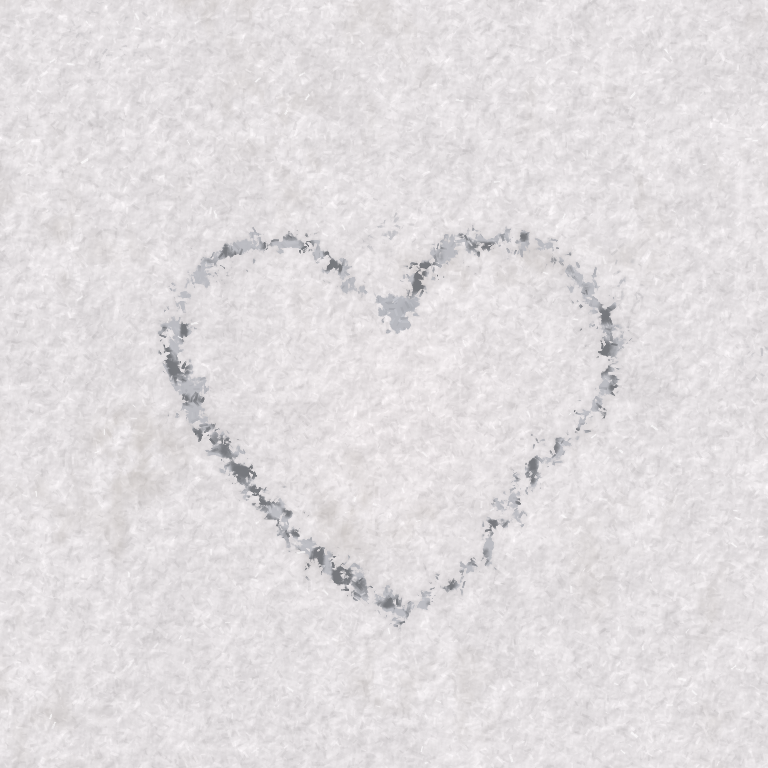
A WebGL 2 fragment shader for this texture:

```glsl
#version 300 es
precision highp float;
uniform vec2 u_resolution;
out vec4 fragColor;

const vec3 SNOW = vec3(0.893, 0.879, 0.886);
const vec3 WARM_SHADE = vec3(0.76, 0.735, 0.715);
const vec3 GROUND = vec3(0.72, 0.725, 0.75);
const vec3 DEEP_SHADOW = vec3(0.40, 0.41, 0.43);

vec2 hash2(vec2 p) {
    vec3 q = fract(p.xyx * vec3(0.1031, 0.1030, 0.0973));
    q += dot(q, q.yzx + 33.33);
    return fract((q.xx + q.yz) * q.zy);
}

float noise(vec2 p) {
    vec2 i = floor(p), f = fract(p);
    f = f * f * (3.0 - 2.0 * f);
    float low = mix(hash2(i).x, hash2(i + vec2(1, 0)).x, f.x);
    float high = mix(hash2(i + vec2(0, 1)).x, hash2(i + vec2(1, 1)).x, f.x);
    return mix(low, high, f.y);
}

float fbm(vec2 p) {
    float sum = 0.0, amp = 0.533;
    for (int i = 0; i < 4; i++) {
        sum += amp * noise(p);
        p = mat2(1.6, 1.2, -1.2, 1.6) * p + 7.3;
        amp *= 0.5;
    }
    return sum;
}

// Overlapping rotated slivers, one per cell, shaded from -1 to 1
float flakes(vec2 p, float scale, float seed) {
    p = p * scale + seed;
    float soft = 0.02 + 0.5 * scale / u_resolution.y, shade = 0.0;
    for (int i = 0; i < 9; i++) {
        vec2 cell = floor(p) + vec2(i % 3, i / 3) - 1.0;
        vec2 look = hash2(cell + 51.7), d = p - cell - hash2(cell);
        float a = 6.2832 * look.x, c = cos(a), s = sin(a);
        d = abs(mat2(c, -s, s, c) * d) - mix(vec2(0.3, 0.08), vec2(0.75, 0.24), look.y);
        float mask = 1.0 - smoothstep(-soft, soft, max(d.x, d.y));
        shade = mix(shade, 2.0 * hash2(cell + 17.3).y - 1.0, mask);
    }
    return shade;
}

// Distance to a quadratic curve, less its half width
float curve(vec2 p, vec2 a, vec2 b, vec2 c, float width) {
    float d = 9.0;
    vec2 last = a;
    for (int i = 1; i <= 10; i++) {
        float t = float(i) / 10.0;
        vec2 next = mix(mix(a, b, t), mix(b, c, t), t), ab = next - last;
        float along = clamp(dot(p - last, ab) / dot(ab, ab), 0.0, 1.0);
        d = min(d, length(p - last - ab * along));
        last = next;
    }
    return d - width;
}

// Heart outline in strokes, open on the left of the notch
float heartGroove(vec2 p) {
    vec2 topL = vec2(0.375, 0.687), sideL = vec2(0.229, 0.57), lowL = vec2(0.325, 0.372);
    vec2 tip = vec2(0.52, 0.208), lowR = vec2(0.648, 0.315), midR = vec2(0.775, 0.472);
    vec2 sideR = vec2(0.757, 0.635), topR = vec2(0.61, 0.682);
    float d = curve(p, vec2(0.452, 0.634), vec2(0.425, 0.672), topL, 0.005);
    d = min(d, curve(p, topL, vec2(0.235, 0.675), sideL, 0.004));
    d = min(d, curve(p, sideL, vec2(0.222, 0.48), lowL, 0.010));
    d = min(d, curve(p, lowL, vec2(0.42, 0.25), tip, 0.008));
    d = min(d, curve(p, tip, vec2(0.60, 0.225), lowR, 0.004));
    d = min(d, curve(p, lowR, vec2(0.70, 0.41), midR, 0.005));
    d = min(d, curve(p, midR, vec2(0.815, 0.55), sideR, 0.006));
    d = min(d, curve(p, sideR, vec2(0.70, 0.70), topR, 0.004));
    return min(d, curve(p, topR, vec2(0.555, 0.665), vec2(0.525, 0.595), 0.007));
}

float blob(vec2 p, vec2 center, float radius) {
    vec2 q = (p - center) / radius;
    return exp(-dot(q, q));
}

void main() {
    vec2 p = gl_FragCoord.xy / u_resolution;
    float coarse = flakes(p, 68.0, 3.0), fine = flakes(p, 130.0, 40.0);
    float bumps = fbm(p * 85.0), grain = bumps - 0.5;
    float relief = bumps - fbm((p + vec2(-0.002, 0.003)) * 85.0);
    float clump = fbm(p * vec2(38.0, 30.0) + 9.0) - 0.5;
    float drift = fbm(p * vec2(13.0, 9.0) + 4.0) - 0.5;

    // Snow: drifts, crystals and warm hollows
    vec3 color = SNOW + 0.028 * coarse + 0.042 * fine + 0.09 * grain + 0.10 * relief;
    color += 0.05 * clump + 0.03 * drift;
    float hollow = blob(p, vec2(0.35, 0.86), 0.06) + blob(p, vec2(0.18, 0.41), 0.06)
        + 0.8 * blob(p, vec2(0.45, 0.32), 0.06) + 0.5 * blob(p, vec2(0.06, 0.06), 0.08)
        + 0.6 * smoothstep(0.05, 0.3, drift);
    color = mix(color, WARM_SHADE, clamp(hollow * (0.16 - 1.2 * clump - 0.12 * coarse), 0.0, 0.6));
    color += vec3(0.018, 0.014, 0.012) * blob(p, vec2(0.52, 0.46), 0.17);

    // Groove: the ground shows where loose slivers leave gaps
    vec2 warp = vec2(noise(p * 32.0), noise(p * 32.0 + 19.0)) - 0.5;
    float d = heartGroove(p + 0.008 * warp);
    float rough = 0.010 * coarse + 0.013 * fine + 0.05 * grain;
    float gap = 1.0 - smoothstep(-0.004, 0.004, d + rough);
    vec2 q = p - vec2(0.517, 0.592);
    float wedge = max(abs(q.y) - 0.021, 0.85 * abs(q.x) - 0.35 * q.y - 0.016);
    float bare = 1.0 - smoothstep(-0.002, 0.002, wedge + 0.005 * coarse + 0.03 * grain);
    float dark = blob(p, vec2(0.335, 0.365), 0.05) + blob(p, vec2(0.44, 0.26), 0.045)
        + blob(p, vec2(0.79, 0.54), 0.04) + blob(p, vec2(0.40, 0.68), 0.04)
        + blob(p, vec2(0.55, 0.62), 0.03) + 0.6 * blob(p, vec2(0.23, 0.53), 0.06);
    float depth = noise(p * 75.0 + 2.0) - 0.2 * fine - 0.5 * grain + 0.3 * dark - 20.0 * max(d, 0.0);
    depth = smoothstep(0.50, 0.95, depth) * (1.0 - 0.9 * bare);
    color -= (0.035 + 0.05 * fine) * (1.0 - smoothstep(0.0, 0.022, d));
    color = mix(color, mix(GROUND + 0.06 * fine, DEEP_SHADOW, depth), max(gap * 0.85, bare));

    // Loose grey chips and bright crystal glints
    float scatter = blob(p, vec2(0.50, 0.70), 0.035) + blob(p, vec2(0.81, 0.64), 0.03)
        + blob(p, vec2(0.99, 0.53), 0.02) + 0.7 * blob(p, vec2(0.15, 0.96), 0.045);
    float chip = smoothstep(0.3, 0.7, -0.5 * fine - 0.3 * coarse - 1.5 * grain);
    color = mix(color, GROUND, 0.7 * chip * min(scatter, 1.0));
    float glint = smoothstep(0.86, 0.98, fine) * smoothstep(0.55, 0.75, noise(p * 28.0 + 31.0));
    color = mix(color, vec3(0.985), 0.65 * glint * (1.0 - bare));
    fragColor = vec4(clamp(color, 0.0, 1.0), 1.0);
}
```
